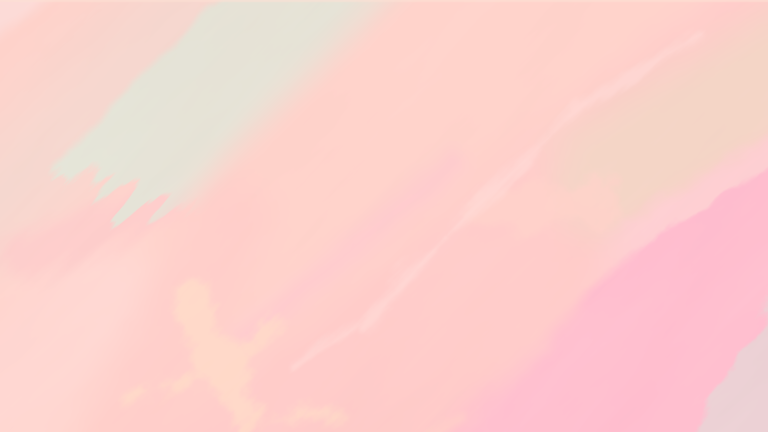
Write a Shadertoy shader that draws this background.

```glsl
float hash(vec2 p) {
    vec3 q = fract(vec3(p.xyx) * 0.1031);
    q += dot(q, q.yzx + 33.33);
    return fract((q.x + q.y) * q.z);
}

float noise(vec2 p) {
    vec2 i = floor(p), f = fract(p);
    f = f * f * (3.0 - 2.0 * f);
    return mix(mix(hash(i), hash(i + vec2(1, 0)), f.x),
               mix(hash(i + vec2(0, 1)), hash(i + vec2(1, 1)), f.x), f.y);
}

// Layered noise, centred on zero
float fbm(vec2 p) {
    float sum = 0.0, amp = 0.5;
    for (int i = 0; i < 5; i++) {
        sum += amp * (noise(p) - 0.5);
        p = mat2(1.6, 1.2, -1.2, 1.6) * p + 7.3;
        amp *= 0.5;
    }
    return sum;
}

// Signed distance to a line, positive on its left
float side(vec2 p, vec2 a, vec2 b) {
    vec2 d = normalize(b - a);
    return d.x * (p.y - a.y) - d.y * (p.x - a.x);
}

float capsule(vec2 p, vec2 a, vec2 b, float radius) {
    vec2 ab = b - a;
    return length(p - a - ab * clamp(dot(p - a, ab) / dot(ab, ab), 0.0, 1.0)) - radius;
}

float cover(float d, float soft) {
    return 1.0 - smoothstep(-soft, soft, d);
}

void mainImage(out vec4 fragColor, in vec2 fragCoord) {
    vec2 p = fragCoord / iResolution.y;
    vec2 along = vec2(p.x + p.y, p.y - p.x) * 0.7071;
    float bristle = fbm(along * vec2(5.0, 32.0));
    float rough = fbm(p * 13.0);
    float wash = fbm(along * vec2(2.0, 7.0) + 4.0);
    vec2 w = p + 0.035 * vec2(rough, wash);

    // Peach ground with beige and pale washes on the left
    vec3 col = vec3(1.0, 0.827, 0.796);
    col = mix(col, vec3(0.96, 0.842, 0.81), cover(capsule(w, vec2(-0.05, 0.5), vec2(0.42, 0.95), 0.12), 0.14));
    col = mix(col, vec3(0.99, 0.86, 0.845), cover(-side(w, vec2(0.0, 0.91), vec2(0.11, 1.0)), 0.025));
    col = mix(col, vec3(1.0, 0.843, 0.822), cover(capsule(w, vec2(-0.05, 0.0), vec2(0.22, 0.3), 0.15), 0.09));
    col = mix(col, vec3(1.0, 0.803, 0.788), 0.8 * cover(capsule(w, vec2(0.3, 0.0), vec2(0.53, 0.48), 0.1), 0.07));
    col = mix(col, vec3(0.992, 0.8, 0.795), 0.85 * cover(capsule(w, vec2(0.06, 0.41), vec2(0.38, 0.54), 0.055) + 0.07 * bristle, 0.035));

    // Mint stroke with a dry, slanted lower end
    float tip = 0.49 + 0.55 * max(0.31 - along.y, 0.0) + 0.28 * bristle;
    float mint = smoothstep(-0.008, 0.03, along.x - tip);
    mint *= cover(along.y - 0.35 + 0.025 * rough, 0.012);
    mint *= smoothstep(0.01, 0.15, along.y + 0.03 * wash);
    col = mix(col, vec3(0.892, 0.897, 0.847), mint * (0.92 + 0.25 * wash));

    // Rose field sweeping to the lower right
    float rose = smoothstep(-0.04, 0.12, -side(w, vec2(0.53, 0.17), vec2(1.4, 0.87)));
    col = mix(col, vec3(1.0, 0.792, 0.788), rose * 0.8);
    col = mix(col, vec3(1.0, 0.79, 0.815), 0.75 * cover(capsule(w, vec2(0.57, 0.22), vec2(1.05, 0.62), 0.025), 0.04));

    // Cream dabs
    float cream = capsule(p, vec2(0.43, 0.3), vec2(0.56, 0.06), 0.055);
    cream = min(cream, capsule(p, vec2(0.29, 0.085), vec2(0.47, 0.13), 0.018));
    cream = min(cream, capsule(p, vec2(0.58, 0.2), vec2(0.61, 0.24), 0.012));
    cream = min(cream, capsule(p, vec2(0.62, 0.02), vec2(0.76, 0.05), 0.02));
    col = mix(col, vec3(1.0, 0.86, 0.785), 0.8 * cover(cream + 0.12 * rough + 0.08 * bristle, 0.025));
    col = mix(col, vec3(1.0, 0.86, 0.77), 0.8 * cover(capsule(p, vec2(1.0, -0.01), vec2(1.07, 0.03), 0.012) + 0.04 * bristle, 0.015));

    // Beige sweep at the upper right and its peach fringe
    col = mix(col, vec3(0.957, 0.835, 0.777), cover(capsule(w, vec2(1.42, 0.6), vec2(1.9, 0.88), 0.14), 0.085));
    float fringe = capsule(p, vec2(1.13, 0.5), vec2(1.4, 0.53), 0.04) + 0.13 * rough;
    col = mix(col, vec3(1.0, 0.823, 0.79), 0.75 * cover(fringe, 0.018));

    // Pale scraped ridge
    float ridge = min(capsule(p, vec2(0.84, 0.24), vec2(1.03, 0.45), 0.012),
                      capsule(p, vec2(1.03, 0.45), vec2(1.34, 0.75), 0.007));
    ridge = min(ridge, capsule(p, vec2(0.68, 0.15), vec2(0.9, 0.29), 0.005));
    ridge = min(ridge, capsule(p, vec2(1.34, 0.75), vec2(1.62, 0.92), 0.004));
    col = mix(col, vec3(1.0, 0.852, 0.837), 0.75 * cover(ridge + 0.055 * bristle + 0.03 * rough, 0.014));

    // Bright pink stroke under a pale torn rim
    float upper = side(p, vec2(1.48, 0.43), vec2(1.78, 0.605));
    float lower = side(p, vec2(1.05, 0.0), vec2(1.48, 0.43));
    float pink = max(upper, lower) + 0.05 * rough + 0.035 * bristle;
    float rim = cover(pink - 0.065, 0.025) * smoothstep(1.32, 1.5, p.x);
    col = mix(col, vec3(0.995, 0.812, 0.825), rim);
    float edgeSoftness = mix(0.065, 0.009, smoothstep(1.15, 1.55, p.x));
    col = mix(col, vec3(1.0, 0.745 + 0.025 * wash, 0.81), cover(pink, edgeSoftness));

    // Grey corner with a ragged edge
    float corner = side(p, vec2(1.6, 0.0), vec2(1.78, 0.3)) + 0.08 * rough + 0.05 * bristle;
    col = mix(col, vec3(0.925, 0.82, 0.835), cover(corner, 0.012));

    // Faint paint texture and pale top edge
    col += 0.014 * wash + 0.008 * bristle;
    col = mix(col, vec3(0.99, 0.88, 0.83), 0.6 * smoothstep(0.993, 0.998, p.y));
    fragColor = vec4(clamp(col, 0.0, 1.0), 1.0);
}
```
